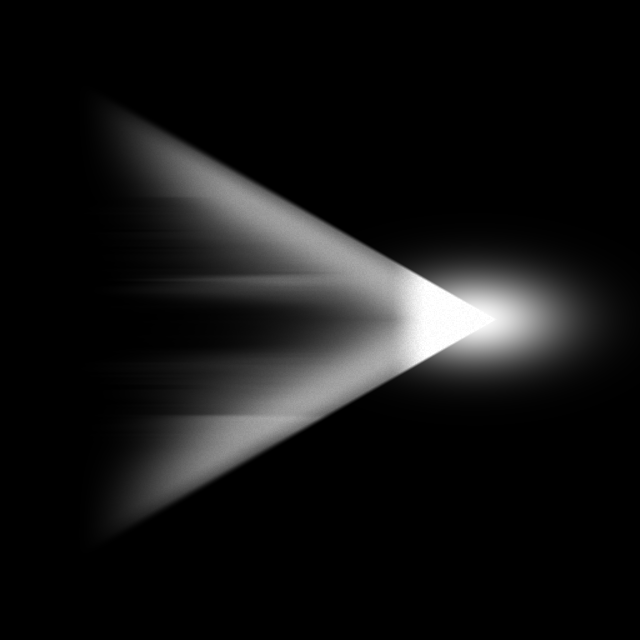
Give the GLSL for this background, as a three.js fragment shader.

```glsl
// A white wedge of light pointing right, with a soft halo and streaked trailing wings.
varying vec2 vUv;

float hash(vec2 p) {
  vec3 q = fract(vec3(p.xyx) * 0.1031);
  q += dot(q, q.yzx + 33.33);
  return fract((q.x + q.y) * q.z);
}

float noise(vec2 p) {
  vec2 i = floor(p);
  vec2 f = fract(p);
  f = f * f * (3.0 - 2.0 * f);
  return mix(mix(hash(i), hash(i + vec2(1.0, 0.0)), f.x),
             mix(hash(i + vec2(0.0, 1.0)), hash(i + vec2(1.0, 1.0)), f.x), f.y);
}

float bell(float x) {
  return exp(-x * x);
}

float screen(float a, float b) {
  return 1.0 - (1.0 - a) * (1.0 - b);
}

// Horizontal band between two heights, each side with its own softness.
float band(float y, float low, float lowSoft, float high, float highSoft) {
  return smoothstep(low - lowSoft, low + lowSoft, y)
       * (1.0 - smoothstep(high - highSoft, high + highSoft, y));
}

void main() {
  vec2 p = vUv - vec2(0.775, 0.501);
  float back = -p.x;
  float depth = (back * 0.57 - abs(p.y)) * 0.87;

  // Halo around the tip
  vec2 q = (p + vec2(0.033, 0.0)) / vec2(0.091, 0.047);
  float halo = exp(-0.5 * dot(q, q));

  // Fine rows that make the tail ragged
  float rows = noise(vec2(back * 4.0, p.y * 260.0));
  float broadRows = noise(vec2(back * 3.0 + 7.0, p.y * 70.0));
  float ragged = back + 0.05 * (rows - 0.5) + 0.05 * (broadRows - 0.5);
  float tail = 1.0 - smoothstep(0.35, 0.63, ragged);

  // Bright wings just inside the two edges, dimmed between the outer steps
  float wing = 0.55 * smoothstep(-0.025, 0.03, depth)
             * bell(max(depth - 0.028, 0.0) / 0.075)
             * (1.0 - smoothstep(0.40, 0.66, back));
  float between = band(p.y, -0.15, 0.003, 0.191, 0.003);
  wing *= 1.0 - 0.3 * between * smoothstep(0.04, 0.1, depth);

  // Streaks drawn out behind the head
  float streaks = 0.22 * band(p.y, 0.035, 0.025, 0.067, 0.006)
                + 0.10 * band(p.y, 0.06, 0.01, 0.19, 0.05)
                + 0.12 * band(p.y, -0.145, 0.02, -0.055, 0.02)
                + 0.17 * band(p.y, -0.18, 0.025, -0.151, 0.005);
  streaks *= tail * smoothstep(0.16, 0.34, back) * (0.85 + 0.3 * rows);

  // Haze and the solid white head
  float haze = 0.4 * exp(-max(back - 0.13, 0.0) * 9.0) * tail;
  float body = screen(screen(wing, streaks), haze);
  body = mix(body, 1.0, 1.0 - smoothstep(0.105, 0.168, back));
  body *= 1.0 + 0.05 * (hash(floor(vUv * 512.0)) - 0.5);

  // Wedge edge, softer toward the tail
  float soft = 0.0015 + 0.012 * max(back, 0.0);
  float inside = smoothstep(-soft, soft, depth);
  float light = mix(halo, body, inside);
  gl_FragColor = vec4(vec3(clamp(light, 0.0, 1.0)), 1.0);
}
```
